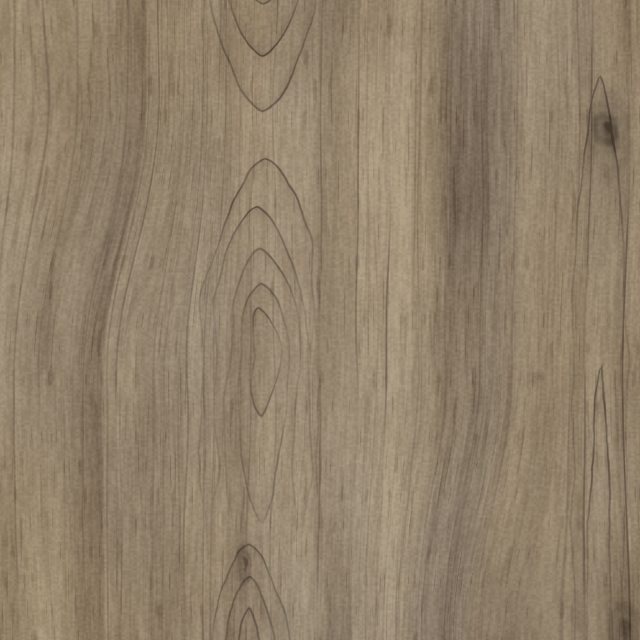
Give the GLSL for this texture, as a Shadertoy shader.

```glsl
// Weathered brown wood plank with cathedral grain, flowing dark lines and small knots.

const vec3 DARK_WOOD = vec3(0.44, 0.375, 0.305);
const vec3 LIGHT_WOOD = vec3(0.645, 0.585, 0.495);
const vec3 WARM_SHIFT = vec3(0.010, 0.0, -0.020);
const vec3 LINE_INK = vec3(0.23, 0.19, 0.155);

float hash(vec2 p) {
    vec3 q = fract(vec3(p.xyx) * 0.1031);
    q += dot(q, q.yzx + 33.33);
    return fract((q.x + q.y) * q.z);
}

float noise(vec2 p) {
    vec2 i = floor(p), f = fract(p);
    f = f * f * (3.0 - 2.0 * f);
    return mix(mix(hash(i), hash(i + vec2(1, 0)), f.x),
               mix(hash(i + vec2(0, 1)), hash(i + vec2(1, 1)), f.x), f.y);
}

// Layered noise centred on zero.
float fbm(vec2 p) {
    float sum = 0.0, amp = 0.5;
    for (int i = 0; i < 4; i++) {
        sum += amp * (noise(p) - 0.5);
        p = p * 2.03 + 17.1;
        amp *= 0.5;
    }
    return sum;
}

float band(float x, float a, float b, float soft) {
    return smoothstep(a - soft, a + soft, x) * (1.0 - smoothstep(b - soft, b + soft, x));
}

// Sideways drift of the fibres along the plank.
float bend(vec2 p) {
    float left = smoothstep(-0.1, 0.2, p.x) * (1.0 - smoothstep(0.22, 0.42, p.x));
    float right = smoothstep(0.52, 0.74, p.x) * (1.0 - smoothstep(0.78, 0.95, p.x));
    return 0.06 * left * smoothstep(0.42, 0.86, p.y)
         - 0.06 * right * (1.0 - smoothstep(0.0, 0.42, p.y))
         + 0.022 * (noise(vec2(p.x * 2.0, p.y * 2.5 + 4.0)) - 0.5);
}

// Pointed oval: 1 on the outline, with separate reach upward and downward.
float oval(vec2 q, float width, float up, float down) {
    float h = q.y > 0.0 ? up : down;
    return sqrt(pow(abs(q.x) / width, 1.5) + pow(abs(q.y) / h, 2.0));
}

// Outline darkness: a thin line plus a soft shadow on its inner side.
float ring(vec2 q, float width, float up, float down) {
    float e = 0.0015;
    float f = oval(q, width, up, down);
    vec2 g = vec2(oval(q + vec2(e, 0), width, up, down) - f,
                  oval(q + vec2(0, e), width, up, down) - f) / e;
    float d = (f - 1.0) / max(length(g), 0.5);
    float line = 1.0 - smoothstep(0.0002, 0.0028, abs(d));
    float shadow = exp(-abs(d) / 0.009) * (1.0 - smoothstep(-0.001, 0.002, d));
    float tip = smoothstep(0.25, 0.95, abs(q.y) / (q.y > 0.0 ? up : down));
    return (line * 0.75 + shadow * 0.3) * mix(0.35, 1.0, tip);
}

// Nested growth rings around the heart of the plank.
float cathedral(vec2 q) {
    float ink = 0.0;
    for (int i = 0; i < 5; i++) {
        float k = float(i);
        float width = 0.024 + 0.017 * k;
        float up = 0.075 + 0.03 * k + 0.007 * k * k;
        float down = 0.1 + 0.11 * k + 0.05 * k * k;
        float sway = 0.016 * (noise(vec2(q.y * 11.0, k * 5.0)) - 0.5);
        ink = max(ink, ring(q + vec2(sway, 0), width, up, down) * (0.7 + 0.3 * hash(vec2(k, 3.0))));
    }
    return ink * smoothstep(-0.34, -0.16, q.y);
}

// Long grain lines: x is their ink, y the shade gathered on their left.
vec2 grainLines(float u, float y, float count) {
    vec2 result = vec2(0.0);
    float cell = floor(u * count);
    for (int i = -1; i <= 1; i++) {
        float id = cell + float(i);
        float at = (id + 0.2 + 0.6 * hash(vec2(id, 7.0))) / count;
        float strength = pow(hash(vec2(id, 19.0)), 1.5);
        float d = u - at + 0.006 * (noise(vec2(id * 9.0, y * 6.0)) - 0.5);
        float fade = smoothstep(0.15, 0.6, noise(vec2(id * 5.3, y * 4.0)));
        result.x = max(result.x, strength * fade * (1.0 - smoothstep(0.0002, 0.0026, abs(d))));
        result.y += strength * exp(-abs(d) / 0.014) * (1.0 - smoothstep(-0.002, 0.003, d));
    }
    return result;
}

float knot(vec2 q, vec2 size) {
    q += 0.014 * vec2(fbm(q * 45.0), fbm(q * 45.0 + 9.0));
    float r = length(q / size);
    return exp(-r * r) * (0.75 + 0.25 * sin(r * 9.0));
}

void mainImage(out vec4 fragColor, in vec2 fragCoord) {
    vec2 p = fragCoord / iResolution.xy;
    float u = p.x - bend(p);
    vec2 wob = p + 0.016 * vec2(fbm(p * 11.0), fbm(p * 11.0 + 31.0));

    // Broad tone: soft stripes, clouds, a grey streak and a dark left edge
    float grey = band(u, 0.69, 0.80, 0.03);
    float tone = 0.68 + 0.74 * fbm(vec2(u * 13.0, p.y * 1.3)) + 0.6 * fbm(p * vec2(7.0, 4.0) + 5.0);
    tone += 0.15 * band(u, 0.55, 0.65, 0.03) - 0.33 * grey;
    tone -= 0.42 * smoothstep(0.09, 0.163, u) * (1.0 - smoothstep(0.161, 0.168, u));
    tone -= 0.15 * band(u, 0.5, 0.535, 0.015);

    // Fibres, fine weave and short dark pores
    tone += (0.36 + 0.3 * grey) * fbm(vec2(u * 130.0, p.y * 6.0));
    tone += 0.26 * (noise(vec2(u * 330.0, p.y * 32.0)) - 0.5);
    tone += 0.26 * (noise(p * vec2(250.0, 290.0)) - 0.5);
    tone -= 0.3 * smoothstep(0.76, 0.95, noise(vec2(u * 260.0 + 7.0, p.y * 22.0)));

    // Growth rings and long lines
    float heart = band(p.x, 0.325, 0.485, 0.015);
    vec2 lines = grainLines(u, p.y, 19.0) * (1.0 - heart);
    float fine = grainLines(u + 3.0, p.y, 55.0).x * (0.3 + 0.35 * grey);
    float ink = max(lines.x * 0.75, fine);
    float rings = cathedral(wob - vec2(0.41, 0.447));
    for (int i = 0; i < 3; i++) {
        float k = float(i);
        rings = max(rings, 0.9 * ring(wob - vec2(0.41, 1.08), 0.04 + 0.025 * k, 0.3, 0.09 + 0.08 * k));
        rings = max(rings, 0.7 * ring(wob - vec2(0.39, -0.15), 0.03 + 0.022 * k, 0.2 + 0.05 * k, 0.3));
    }
    rings = max(rings, 0.85 * ring(wob - vec2(0.937, 0.4), 0.042, 0.48, 0.9));
    rings = max(rings, ring(wob - vec2(0.938, -0.1), 0.02, 0.527, 0.5));
    ink = max(ink, rings * (0.65 + 0.6 * noise(p * vec2(16.0, 22.0))));

    // Knots
    float knots = knot(p - vec2(0.947, 0.80), vec2(0.02, 0.025))
                + 0.5 * knot(p - vec2(0.955, 0.79), vec2(0.03, 0.07))
                + 0.9 * knot(p - vec2(0.381, 0.12), vec2(0.011, 0.032))
                + 0.5 * knot(p - vec2(0.84, 0.41), vec2(0.009, 0.007))
                + 0.9 * knot(p - vec2(0.975, 0.02), vec2(0.025, 0.04));

    tone -= 0.28 * lines.y;
    float warmth = 0.3 + 2.2 * fbm(vec2(u * 6.0, p.y * 2.0) + 40.0) - 0.8 * grey;
    vec3 color = mix(DARK_WOOD, LIGHT_WOOD, clamp(tone, -0.3, 1.2)) + WARM_SHIFT * clamp(warmth, -0.5, 1.0);
    color = mix(color, LINE_INK, clamp(0.68 * ink + 0.65 * knots, 0.0, 0.88));
    fragColor = vec4(color, 1.0);
}
```
